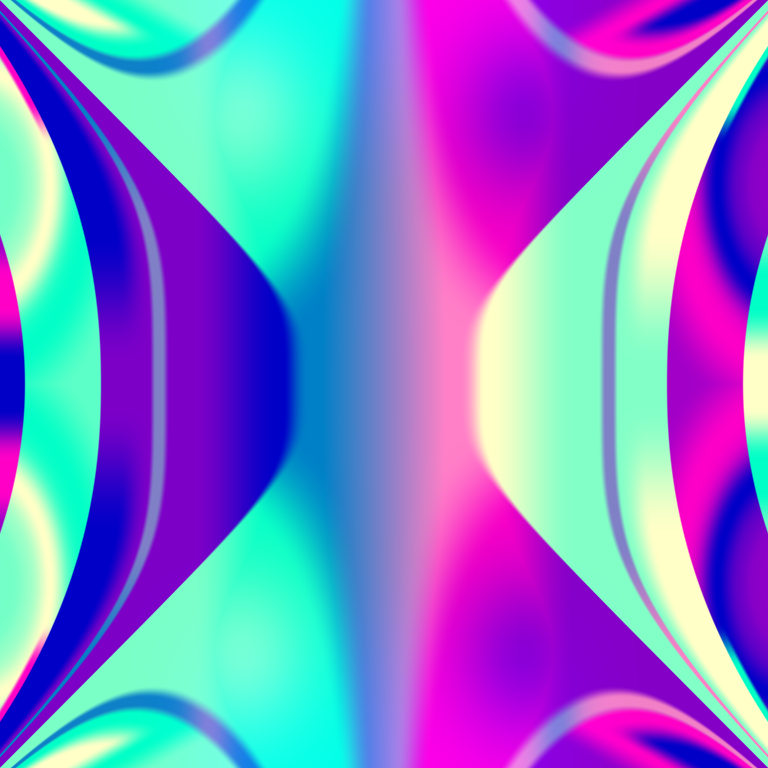
Reproduce this background procedurally as a Shadertoy shader.

```glsl
// Neon field of lenses, wedges and crescents, mirrored top to bottom.
// One half is built from quartic level curves as red and green amounts;
// the other half is its complement, so both meet in mid grey at the axis.

// Bell curve around zero with the given width.
float bell(float d, float width) {
    d /= width;
    return exp(-d * d);
}

// Central strip opening into the wedges above and below.
vec2 wedgeColor(vec2 q) {
    float red = clamp(0.5 - q.x * (3.1 + 1.2 * q.y * q.y), 0.0, 1.0);
    float blob = 0.95 * bell(length((q - vec2(0.37, 0.70)) / vec2(0.18, 0.22)), 1.0);
    red = max(red, 0.48 * max(smoothstep(0.28, 0.5, q.x), blob));
    float green = 0.5 + 0.5 * smoothstep(0.03, 0.118, q.x * q.y);

    // Pocket beyond the arched ribbon
    float level = q.x * q.x * (pow(q.y, 4.0) - pow(q.x, 4.0));
    float slant = q.x - 0.64 - 1.78 * (q.y - 0.945);
    float pocket = 0.45 * (1.0 - smoothstep(-0.15, 0.0, slant))
                 + smoothstep(0.0, 0.1, slant) * smoothstep(0.17, 0.27, level);
    red = mix(red, pocket, smoothstep(0.122, 0.15, level));

    // Arched ribbon
    float ribbon = 1.0 - smoothstep(0.008, 0.032, abs(level - 0.122));
    vec2 ribbonColor = vec2(0.05 + 0.45 * bell(q.x - 0.455, 0.06), 0.5);
    return mix(vec2(red, green), ribbonColor, ribbon);
}

// Side lens with its thin bright line.
vec2 lensColor(vec2 q, float level) {
    float red = 0.49 * smoothstep(0.27, 0.5, q.x);
    red *= 1.0 - smoothstep(0.0, 0.09, level - 0.13) * smoothstep(0.05, 0.4, q.y);
    float line = 1.0 - smoothstep(0.007, 0.021, abs(level - 0.118));
    vec2 lineColor = vec2(0.5 * (1.0 - smoothstep(0.4, 0.75, q.y)), 0.5);
    return mix(vec2(red, 0.0), lineColor, line);
}

// Outer band holding a glowing crescent; depth grows towards the border.
vec2 bandColor(vec2 q, float depth) {
    float ring = length((q - vec2(1.052, 0.518)) / vec2(0.182, 0.30));
    float red = bell(ring - 1.0, 0.25)
              + 0.45 * (1.0 - smoothstep(0.6, 0.95, ring))
              + 0.36 * smoothstep(1.55, 2.2, ring);
    float rim = smoothstep(0.62, 0.74, q.y) * (1.0 - smoothstep(0.012, 0.026, depth));
    return mix(vec2(min(red, 1.0), 1.0), vec2(1.0, 0.0), rim);
}

// Small cap at the middle of the border.
vec2 capColor(vec2 q) {
    float red = smoothstep(0.06, 0.2, q.y) - 0.4 * smoothstep(0.28, 0.37, q.y);
    return vec2(red, 0.0);
}

void mainImage(out vec4 fragColor, in vec2 fragCoord) {
    vec2 p = 2.0 * fragCoord / iResolution.xy - 1.0;
    vec2 q = abs(p);
    float pixel = 2.0 / iResolution.y;

    // Lens over wedge: soft at the tip, crisp along the diagonals
    float level = pow(q.x, 4.0) - pow(q.y, 4.0);
    float soft = max(0.0016, 4.0 * q.x * q.x * q.x * pixel);
    float lens = smoothstep(0.003 - soft, 0.003 + soft, level);
    vec2 redGreen = mix(wedgeColor(q), lensColor(q, level), lens);

    // Outer band and cap, each with a bowed edge
    float bandDepth = q.x - 0.737 - 0.263 * pow(q.y / 0.88, 2.2);
    float capDepth = q.x - 0.935 - 0.43 * q.y * q.y;
    redGreen = mix(redGreen, bandColor(q, bandDepth), smoothstep(-pixel, pixel, bandDepth));
    redGreen = mix(redGreen, capColor(q), smoothstep(-pixel, pixel, capDepth));

    // Complement on the right half
    redGreen = p.x > 0.0 ? 1.0 - redGreen : redGreen;
    float blue = 0.78 + 0.13 * smoothstep(0.4, 1.0, q.y) * (1.0 - smoothstep(0.3, 0.7, q.x));
    fragColor = vec4(clamp(vec3(redGreen, blue), 0.0, 1.0), 1.0);
}
```
